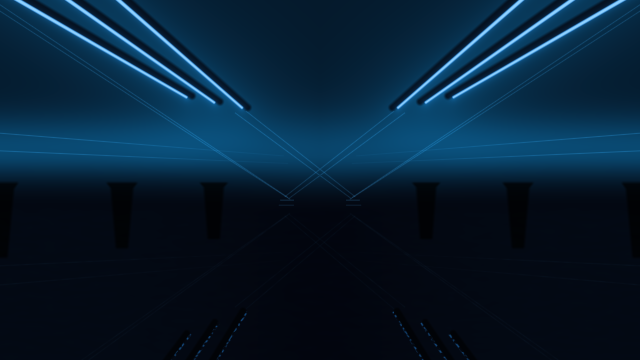
Give the GLSL for this background, as a WebGL 1 fragment shader.

```glsl
precision highp float;
uniform vec2 u_resolution;

const float HORIZON = 0.428;
const vec3 NIGHT = vec3(0.012, 0.026, 0.062);
const vec3 HAZE = vec3(0.026, 0.285, 0.42);
const vec3 WIRE_BLUE = vec3(0.20, 0.48, 0.66);
const vec3 TUBE_EDGE = vec3(0.12, 0.48, 0.80);
const vec3 TUBE_CORE = vec3(0.56, 0.82, 1.0);

vec2 hashGradient(vec2 cell) {
  float angle = 6.2832 * fract(sin(dot(cell, vec2(127.1, 311.7))) * 4375.85);
  return vec2(cos(angle), sin(angle));
}

float gradientNoise(vec2 p) {
  vec2 i = floor(p), f = fract(p);
  vec2 u = f * f * f * (f * (f * 6.0 - 15.0) + 10.0);
  vec2 e = vec2(1.0, 0.0);
  float low = mix(dot(hashGradient(i), f), dot(hashGradient(i + e), f - e), u.x);
  float high = mix(dot(hashGradient(i + e.yx), f - e.yx),
                   dot(hashGradient(i + 1.0), f - 1.0), u.x);
  return mix(low, high, u.y);
}

// x: distance to the segment, y: position along it
vec2 segment(vec2 p, vec2 a, vec2 b) {
  vec2 ab = b - a;
  float t = clamp(dot(p - a, ab) / dot(ab, ab), 0.0, 1.0);
  return vec2(length(p - a - ab * t), t);
}

float stroke(float d, float halfWidth, float soft) {
  return 1.0 - smoothstep(halfWidth - soft, halfWidth + soft, d);
}

float line(vec2 p, vec2 a, vec2 b, float soft) {
  return stroke(segment(p, a, b).x, 0.0008, soft);
}

vec2 tubeStart(float i) { return vec2(0.208 + 0.0765 * i, 0.693 + 0.0155 * i); }
vec2 tubeEnd(float i) { return mix(tubeStart(i), vec2(0.56 + 0.14 * i, 1.0), 1.25); }

// Paired crossing wires and the side rails, on one mirrored half
float wires(vec2 q, float soft) {
  vec2 flipped = vec2(-q.x, q.y);
  float sum = 0.0;
  for (int k = 0; k < 2; k++) {
    float i = float(k);
    vec2 foot = vec2(0.090 - 0.006 * i, 0.452 - 0.005 * i);
    sum += 0.5 * line(q, foot, vec2(1.288, 1.254 - 0.026 * i), soft);
    vec2 top = vec2(0.205 + 0.03 * i, 0.691 - 0.005 * i);
    vec2 low = vec2(-0.097 + 0.011 * i, 0.454 - 0.005 * i);
    sum += 0.5 * max(line(q, top, low, soft), line(flipped, top, low, soft));
    vec2 inner = vec2(0.102 - 0.012 * i, 0.567 - 0.021 * i);
    vec2 outer = vec2(0.889, 0.630 - 0.049 * i);
    sum += line(q, inner, outer, soft) * mix(0.1, 0.55, smoothstep(0.1, 0.8, q.x));
  }
  return sum;
}

// Blue haze: ceiling, side band, central glow and tube light
float hazeLevel(vec2 q) {
  float band = exp(-pow((q.y - 0.59) / 0.09, 2.0));
  vec2 c = (q - vec2(0.0, 0.55)) / vec2(0.2, 0.15);
  float level = 0.25 + band * mix(0.32, 0.65, smoothstep(0.0, 0.5, q.x));
  level += 0.25 * exp(-dot(c, c));
  for (int k = 0; k < 3; k++) {
    float i = float(k);
    level += 0.25 * exp(-segment(q, tubeStart(i), tubeEnd(i)).x / 0.1);
  }
  return level * smoothstep(0.41, 0.57, q.y);
}

// Tapered dark pillars on both sides
float pillars(vec2 q) {
  float mask = 0.0;
  for (int k = 0; k < 3; k++) {
    float i = float(k);
    float bottom = 0.336 - 0.026 * i;
    float t = (q.y - bottom) / (0.493 - bottom);
    float halfWidth = mix(0.017, 0.029 + 0.004 * i, t) + 0.009 * smoothstep(0.9, 1.0, t);
    float side = stroke(abs(q.x - 0.295 - 0.215 * i - 0.04 * i * i), halfWidth, 0.006);
    mask = max(mask, side * smoothstep(-0.03, 0.03, t) * (1.0 - smoothstep(0.97, 1.03, t)));
  }
  return mask;
}

void main() {
  float px = 1.0 / u_resolution.y;
  vec2 p = (gl_FragCoord.xy - vec2(0.5 * u_resolution.x, 0.0)) * px;
  vec2 q = vec2(abs(p.x), p.y);
  float soft = max(px, 0.0012);

  // Room and floor
  float floorMask = 1.0 - smoothstep(HORIZON - 0.03, HORIZON + 0.02, q.y);
  vec3 color = NIGHT + HAZE * hazeLevel(q);
  float sheen = smoothstep(0.0, 0.65, q.x) * 0.035 + 0.012 * gradientNoise(p * vec2(18.0, 60.0));
  color += floorMask * (HAZE * sheen - 0.006 * (1.0 - smoothstep(0.0, 0.3, q.x)));
  color *= 1.0 - 0.72 * pillars(q);

  // Wires, their floor reflection and the small feet
  vec2 mirrored = vec2(q.x, HORIZON + (HORIZON - q.y) * 0.92);
  float broken = 0.6 + 0.6 * gradientNoise(p * 45.0);
  color += WIRE_BLUE * wires(q, soft) * 0.6 * (1.0 - floorMask);
  color += WIRE_BLUE * wires(mirrored, soft) * 0.17 * floorMask * broken;
  float feet = line(q, vec2(0.074, 0.444), vec2(0.109, 0.444), soft);
  feet += 0.7 * line(q, vec2(0.074, 0.430), vec2(0.113, 0.430), soft);
  color += WIRE_BLUE * 0.4 * feet;

  // Ceiling tubes with dark housings, and their broken reflections
  for (int k = 0; k < 3; k++) {
    float i = float(k);
    vec2 a = tubeStart(i), b = tubeEnd(i);
    vec2 along = normalize(b - a);
    vec2 inward = vec2(-along.y, along.x) * 0.011;
    vec2 housing = segment(q, a + inward, b + inward);
    color = mix(color, NIGHT, 0.85 * stroke(housing.x, 0.009 + 0.008 * housing.y, 2.0 * soft));
    vec2 tube = segment(q, a + along * 0.012, b);
    float width = 0.0025 + 0.002 * tube.y;
    color += TUBE_EDGE * 0.35 * exp(-tube.x / 0.008);
    color = mix(color, TUBE_EDGE, stroke(tube.x, width + 0.0015, soft));
    color = mix(color, TUBE_CORE, stroke(tube.x, width, soft));

    vec2 tip = vec2(0.204 + 0.078 * i, 0.132 - 0.031 * i);
    vec2 tail = tip + vec2(0.105, -0.17 + 0.015 * i);
    vec2 shade = vec2(0.010, 0.004);
    color *= 1.0 - 0.6 * stroke(segment(q, tip + shade, tail + shade).x, 0.009, 0.004);
    float glint = smoothstep(-0.25, 0.3, gradientNoise(p * vec2(90.0, 110.0)));
    color += TUBE_EDGE * 0.55 * glint * stroke(segment(q, tip, tail).x, 0.002, soft);
  }

  gl_FragColor = vec4(clamp(color, 0.0, 1.0), 1.0);
}
```
